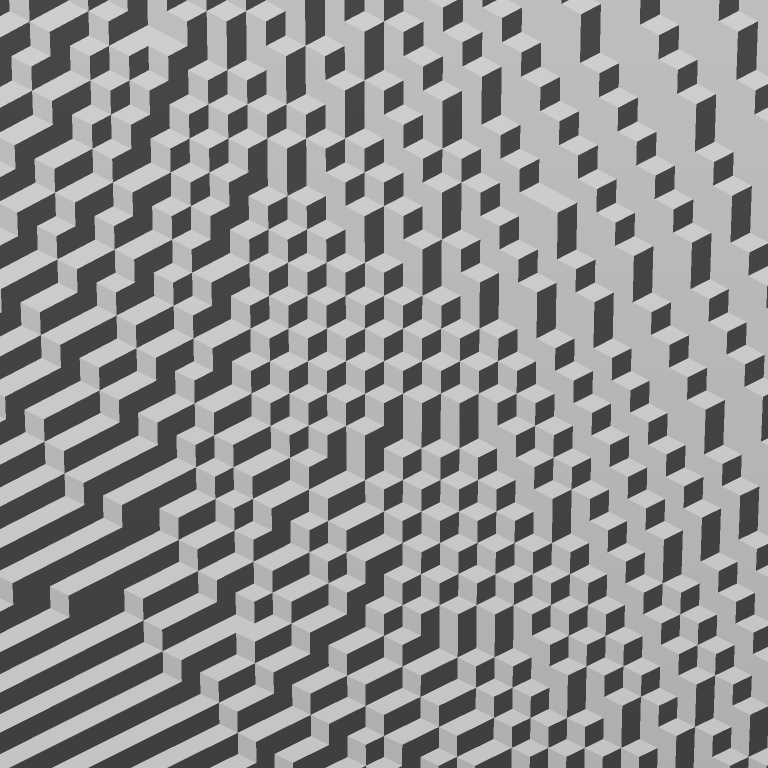
Give the GLSL for this pattern, as a WebGL 2 fragment shader.

```glsl
#version 300 es
precision highp float;
// Draws a curved, slightly rough slope of stacked grey cubes in isometric view.

#define HALF_WIDTH 0.0247   // half the width of a cube on the canvas
#define SLANT 0.0126        // rise of a top edge over that half width
#define CUBE_HEIGHT 0.0295  // length of an upright edge
#define PERSPECTIVE 0.08    // how much cubes grow toward the top
#define COARSE vec2(8.0, 0.9)   // frequency, depth of the broad bumps
#define FINE vec2(20.0, 0.4)    // frequency, depth of the small bumps
#define MARCH_STEPS 14
#define SAMPLES 2           // antialiasing samples per side

uniform vec2 u_resolution;
out vec4 fragColor;

float hash(vec2 p) {
    vec3 h = fract(p.xyx * vec3(0.1031, 0.1030, 0.0973));
    h += dot(h, h.yzx + 33.33);
    return fract((h.x + h.y) * h.z);
}

float valueNoise(vec2 p) {
    vec2 cell = floor(p), f = fract(p);
    f = f * f * (3.0 - 2.0 * f);
    float low = mix(hash(cell), hash(cell + vec2(1.0, 0.0)), f.x);
    float high = mix(hash(cell + vec2(0.0, 1.0)), hash(cell + 1.0), f.x);
    return mix(low, high, f.y);
}

// Axes: x faces lower right, y faces up, z faces lower left.
vec2 project(vec3 p) {
    return vec2(HALF_WIDTH * (p.x - p.z),
                CUBE_HEIGHT * p.y - SLANT * (p.x + p.z));
}

// Height of the pile toward the viewer: a broad bend plus bumps.
float relief(vec2 q) {
    float bend = 24.0 * q.x * q.x + 25.0 * q.x * q.y + 8.0 * q.y * q.y + 4.0 * q.y;
    float broad = COARSE.y * valueNoise(q * COARSE.x + 40.0);
    float small = FINE.y * valueNoise(q * FINE.x + 90.0);
    return bend + broad + small;
}

bool isSolid(vec3 cell) {
    vec3 center = cell + 0.5;
    return dot(center, vec3(1.0)) < relief(project(center));
}

// Walks from the viewer into the grid; returns the axis of the face that is hit.
vec3 hitFace(vec2 q) {
    vec3 toViewer = vec3(1.0, 2.0 * SLANT / CUBE_HEIGHT, 1.0);
    float side = 0.5 * q.x / HALF_WIDTH;
    vec3 start = vec3(side, q.y / CUBE_HEIGHT, -side);
    start += toViewer * (relief(q) + 5.0 - start.y) / dot(toViewer, vec3(1.0));

    vec3 cell = floor(start);
    vec3 axis = vec3(0.0, 1.0, 0.0);
    for (int i = 0; i < MARCH_STEPS; i++) {
        vec3 travel = (start - cell) / toViewer;
        if (travel.x < travel.y && travel.x < travel.z) axis = vec3(1.0, 0.0, 0.0);
        else if (travel.y < travel.z) axis = vec3(0.0, 1.0, 0.0);
        else axis = vec3(0.0, 0.0, 1.0);
        cell -= axis;
        if (isSolid(cell)) break;
    }
    return axis;
}

// One grey per face direction, a little lighter toward the top.
float shade(vec2 q) {
    vec3 faceGrey = vec3(0.262, 0.79, 0.715) + vec3(0.03, 0.04, 0.06) * q.y;
    return dot(hitFace(q), faceGrey);
}

void main() {
    float size = min(u_resolution.x, u_resolution.y);
    float grey = 0.0;
    for (int j = 0; j < SAMPLES; j++) {
        for (int i = 0; i < SAMPLES; i++) {
            vec2 offset = (vec2(i, j) + 0.5) / float(SAMPLES) - 0.5;
            vec2 q = (gl_FragCoord.xy + offset - 0.5 * u_resolution) / size;
            grey += shade(q / (1.0 + PERSPECTIVE * q.y));
        }
    }
    fragColor = vec4(vec3(grey / float(SAMPLES * SAMPLES)), 1.0);
}
```
